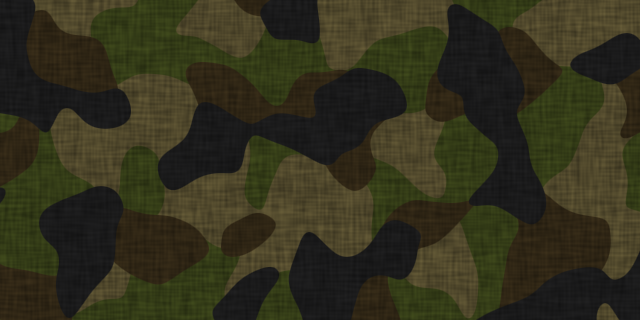
Write a Shadertoy shader that draws this pattern.

```glsl
// Woodland camouflage cloth: four layers of rounded blotches on a fine woven texture.

const vec3 BLACK = vec3(0.100, 0.100, 0.102);
const vec3 BROWN = vec3(0.182, 0.145, 0.080);
const vec3 GREEN = vec3(0.200, 0.232, 0.088);
const vec3 TAN   = vec3(0.312, 0.280, 0.170);

const float CELLS_PER_HEIGHT = 5.6;   // blotch density
const float GRID_ANGLE       = 0.55;  // hides the axes of the cell grid
const float JITTER           = 0.75;  // scatter of blotch centres
const float FALLOFF          = 3.3;   // higher gives more angular blotches
const float WARP             = 0.75;  // waviness of the outlines
const float BLACK_LEVEL      = 0.44;  // share at which black covers the rest
const float BROWN_LEVEL      = 0.46;
const float GREEN_LEVEL      = 0.49;
const float THREADS          = 110.0; // threads per canvas height
const float THREAD_CONTRAST  = 0.24;
const float STREAK_CONTRAST  = 0.12;

vec2 hash2(vec2 p) {
    vec3 q = fract(p.xyx * vec3(0.1031, 0.1030, 0.0973));
    q += dot(q, q.yzx + 33.33);
    return fract((q.xx + q.yz) * q.zy);
}

vec2 gradient(vec2 corner) {
    float angle = 6.2832 * hash2(corner).x;
    return vec2(cos(angle), sin(angle));
}

float gradientNoise(vec2 p) {
    vec2 i = floor(p), f = p - i;
    vec2 u = f * f * f * (f * (f * 6.0 - 15.0) + 10.0);
    vec2 e = vec2(0.0, 1.0);
    float low  = mix(dot(gradient(i), f),
                     dot(gradient(i + e.yx), f - e.yx), u.x);
    float high = mix(dot(gradient(i + e.xy), f - e.xy),
                     dot(gradient(i + e.yy), f - e.yy), u.x);
    return mix(low, high, u.y);
}

// Every 2x2 block of cells holds each of the four dyes once, in shuffled order.
int dyeOfCell(vec2 cell) {
    vec2 inBlock = mod(cell, 2.0);
    vec2 r = hash2(floor(cell * 0.5) + 71.0);
    int dye = int(inBlock.x + 2.0 * inBlock.y + 0.5);
    if (dye > 0) dye = (dye - 1 + int(r.x * 3.0)) % 3 + 1;
    return dye ^ int(r.y * 4.0);
}

// Relative strength of the four dyes: soft bumps around scattered centres.
vec4 dyeShares(vec2 p) {
    vec2 home = floor(p);
    vec4 sum = vec4(0.0);
    for (int y = -2; y <= 2; y++) {
        for (int x = -2; x <= 2; x++) {
            vec2 cell = home + vec2(x, y);
            vec2 centre = cell + 0.5 + JITTER * (hash2(cell + 13.0) - 0.5);
            vec2 d = p - centre;
            float size = mix(0.65, 1.45, hash2(cell + 157.0).y);
            float bump = size * exp(-FALLOFF * dot(d, d));
            sum += bump * vec4(equal(ivec4(dyeOfCell(cell)), ivec4(0, 1, 2, 3)));
        }
    }
    return sum / dot(sum, vec4(1.0));
}

// Antialiased step, one pixel wide
float cover(float value, float level) {
    return clamp((value - level) / max(fwidth(value), 1e-4) + 0.5, 0.0, 1.0);
}

// Brightness of the crossing threads, with longer and broader streaks
float weave(vec2 uv) {
    float fine = gradientNoise(uv * vec2(14.0, THREADS) + 31.3)
               + gradientNoise(uv.yx * vec2(14.0, THREADS) + 87.7);
    float streaks = gradientNoise(uv * vec2(4.0, THREADS * 0.37) + 11.9)
                  + gradientNoise(uv.yx * vec2(4.0, THREADS * 0.37) + 53.1);
    return 1.0 + THREAD_CONTRAST * fine + STREAK_CONTRAST * streaks;
}

void mainImage(out vec4 fragColor, in vec2 fragCoord) {
    vec2 uv = fragCoord / iResolution.y;

    // Rotated and warped cell space
    float c = cos(GRID_ANGLE), s = sin(GRID_ANGLE);
    vec2 p = mat2(c, s, -s, c) * uv * CELLS_PER_HEIGHT + 40.0;
    p += WARP * vec2(gradientNoise(p * 0.8 + 5.2), gradientNoise(p * 0.8 + 93.6));

    // Layers from the bottom up; upper ones ignore the outlines below
    vec4 dye = dyeShares(p);
    float brownShare = dye.y / (dye.y + dye.z + dye.w + 1e-4);
    float greenShare = dye.z / (dye.z + dye.w + 1e-4);
    vec3 color = mix(TAN, GREEN, cover(greenShare, GREEN_LEVEL));
    color = mix(color, BROWN, cover(brownShare, BROWN_LEVEL));
    color = mix(color, BLACK, cover(dye.x, BLACK_LEVEL));

    fragColor = vec4(color * weave(uv), 1.0);
}
```
